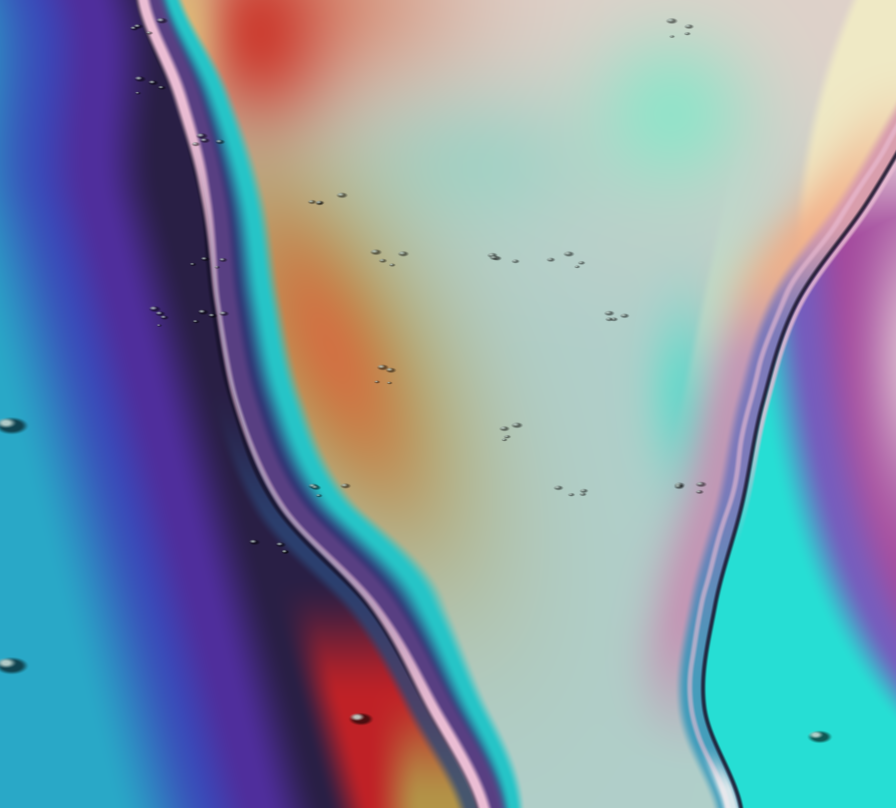
A Shadertoy shader for this background:

```glsl
// Iridescent liquid: two glassy ridges split the canvas into three colour fields.
// Ridges are splines x(y) with signed distances; glows and hashed droplets add detail.

#define KNOTS 9
#define BAND_WIDTH .045
#define BAND_SWELL .03
#define LIP_WIDTH .036
#define DROP_GRID vec2(15, 14)
#define DROP_CHANCE .17
#define DROP_SIZE .0045

const vec3 PINK = vec3(.92, .74, .83), INK = vec3(.09, .07, .17);
const float LEFT[KNOTS] = float[KNOTS](.54, .483, .418, .314, .265, .243, .231, .203, .16);
const float RIGHT[KNOTS] = float[KNOTS](.827, .786, .798, .828, .851, .889, .968, 1.035, 1.1);

vec2 hash2(vec2 p) {
  return fract(sin(p * mat2(127.1, 311.7, 269.5, 183.3)) * 43758.5);
}

float slopeAt(float i) { return hash2(vec2(i, 7)).x * 2. - 1.; }

// Gradient noise along a line
float noise(float x) {
  float i = floor(x), f = x - i;
  return mix(slopeAt(i) * f, slopeAt(i + 1.) * (f - 1.), f * f * (3. - 2. * f));
}

float spline(float k[KNOTS], float y) {
  float s = y * float(KNOTS - 1);
  int i = clamp(int(floor(s)), 0, KNOTS - 2);
  float t = s - float(i), a = k[max(i - 1, 0)], b = k[i], c = k[i + 1], d = k[min(i + 2, KNOTS - 1)];
  return b + .5 * t * (c - a + t * (2. * a - 5. * b + 4. * c - d + t * (3. * (b - c) + d - a)));
}

// Signed distance in canvas heights, positive to the right
float ridge(float k[KNOTS], vec2 p, float aspect) {
  float slope = aspect * (spline(k, p.y + .01) - spline(k, p.y - .01)) / .02;
  return aspect * (p.x - spline(k, p.y)) / sqrt(1. + slope * slope);
}

float above(float edge, float soft, float x) { return smoothstep(edge - soft, edge + soft, x); }
float below(float edge, float soft, float x) { return 1. - above(edge, soft, x); }
float stroke(float d, float w) { return below(w, .5 * w + .7 / iResolution.y, abs(d)); }
void tint(inout vec3 c, float r, float g, float b, float a) { c = mix(c, vec3(r, g, b), a); }

float glow(vec2 p, float x, float y, float rx, float ry) {
  vec2 q = (p - vec2(x, y)) / vec2(rx, ry);
  return exp(-dot(q, q));
}

vec3 leftField(vec2 p) {
  float t = p.x - .284 + .24 * p.y - .05 * above(.87, .12, p.y);
  vec3 c = vec3(.16, .66, .78);
  tint(c, .23, .28, .72, above(-.1, .06, t));
  tint(c, .31, .18, .61, above(-.03, .03, t));
  tint(c, .16, .12, .27, above(.045, .035, t));
  tint(c, .75, .13, .15, above(.105, .025, t) * below(.21, .08, p.y));
  tint(c, .7, .58, .28, above(.44, .03, p.x) * below(.08, .08, p.y));
  return c;
}

vec3 middleField(vec2 p, float d) {
  vec3 c = vec3(.69, .81, .79);
  tint(c, .87, .82, .79, above(.8, .25, p.y + .25 * (p.x - .6)));
  tint(c, .56, .83, .77, .6 * glow(p, .53, .8, .14, .09));
  tint(c, .54, .9, .79, .85 * glow(p, .75, .86, .09, .1));
  // Warm glows
  vec2 lean = p + vec2(.33 * (p.y - .55), 0);
  tint(c, .71, .6, .3, glow(lean, .375, .56, .13, .27));
  tint(c, .83, .43, .26, .9 * glow(lean, .375, .57, .06, .15));
  tint(c, .84, .56, .46, .9 * glow(p, .36, 1., .15, .12));
  tint(c, .8, .25, .2, glow(p, .29, .96, .075, .11));
  tint(c, .87, .72, .46, glow(p, .205, .95, .035, .12));
  // Turquoise fold and cream facet
  tint(c, .35, .87, .8, .85 * glow(p, .765, .51, .04, .1));
  float fold = p.x - .66 - .19 * p.y, lift = max(p.y - .68, 0.);
  tint(c, .76, .9, .8, .65 * above(.006, .006, fold) * glow(p, .81, .61, .06, .12));
  tint(c, .95, .93, .77, .85 * above(.892, .008, p.x - .6 * lift * lift) * above(.69, .07, p.y));
  // Blush beside the right ridge
  float warm = above(.61, .07, p.y), blush = glow(vec2(d, 0), -.035, 0., .045, 1.);
  tint(c, .78 + .18 * warm, .54 + .12 * warm, .69 - .19 * warm,
       .8 * blush * above(.14, .11, p.y) * below(.82, .12, p.y));
  return c;
}

vec3 rightField(vec2 p) {
  float t = p.x - .855 - .145 * exp(4.5 * (.15 - p.y));
  vec3 c = vec3(.15, .87, .83);
  tint(c, .46, .36, .74, above(-.005, .03, t));
  tint(c, .63, .27, .61, above(.05, .03, t));
  tint(c, .85, .72, .8, max(glow(p, 1.02, .56, .05, .17), above(.75, .07, p.y)));
  return c;
}

void leftRidge(inout vec3 c, float d, float y) {
  float s = d / (BAND_WIDTH + BAND_SWELL * sin(3.14 * y)), wobble = .004 * noise(y * 9.);
  float start = above(0., .05, s), shine = .3 + .7 * smoothstep(.12, .4, abs(y - .48));
  tint(c, .17, .28, .47, .8 * above(-.027, .008, d) * below(0., .004, d) * below(.43, .1, y));
  tint(c, .15, .77, .78, start * below(.98, .14, s));
  tint(c, .19, .2, .45, start * below(.55, .22, s));
  tint(c, .45, .28, .55, .6 * stroke(d - .012, .012));
  c = mix(c, INK, .8 * stroke(d + .006 + wobble, .003));
  c = mix(c, PINK, (.35 + .65 * shine) * stroke(d - wobble, .002 + .005 * shine));
}

void rightRidge(inout vec3 c, float d, float y) {
  vec3 glass = mix(vec3(.22, .6, .73), vec3(.46, .46, .73), above(.28, .16, y));
  tint(glass, .84, .6, .68, above(.66, .08, y));
  c = mix(c, glass, .9 * above(-.8 * LIP_WIDTH, .2 * LIP_WIDTH, d) * below(0., .003, d));
  c = mix(c, PINK, .6 * stroke(d + .016 + .012 * noise(y * 11.), .003));
  tint(c, .95, .95, .95, .85 * stroke(d + .012, .009) * below(.05, .03, y));
  c = mix(c, PINK, .8 * stroke(d - .005, .003) * above(.4, .1, y));
  c = mix(c, INK, .85 * stroke(d, .0025));
}

// Dark bead with a small glint
void bead(inout vec3 c, vec2 q, float size, float a) {
  q *= vec2(.65, 1.25) / size;
  float soft = .25 + .7 / (size * iResolution.y);
  c *= 1. - .6 * a * below(1., soft, length(q));
  tint(c, .85, .93, .9, .8 * a * below(.5, soft, length(q - vec2(-.4, .4))));
}

void scatter(inout vec3 c, vec2 p, vec2 scale) {
  vec2 cell = floor(p * DROP_GRID);
  float a = .8 * step(hash2(cell + 5.).x, DROP_CHANCE) * below(.85, .02, p.x) * above(.28, .02, p.y);
  for (float i = 0.; i < 4.; i++) {
    vec2 h = hash2(cell + 17. * i + 17.), center = (cell + vec2(.2, .35) + vec2(.6, .3) * h) / DROP_GRID;
    bead(c, (p - center) * scale, DROP_SIZE * (.35 + .5 * h.y), a);
  }
  for (float i = 0.; i < 2.; i++) {
    bead(c, (p - vec2(.013, .473 - .297 * i)) * scale, .011, 1.);
    bead(c, (p - vec2(.403 + .512 * i, .11 - .022 * i)) * scale, .008, 1.);
  }
}

void mainImage(out vec4 fragColor, in vec2 fragCoord) {
  vec2 p = fragCoord / iResolution.xy;
  float aspect = iResolution.x / iResolution.y, px = 1. / iResolution.y;
  float dLeft = ridge(LEFT, p, aspect), dRight = ridge(RIGHT, p, aspect);
  vec3 c = mix(leftField(p), middleField(p, dRight), above(0., px, dLeft));
  c = mix(c, rightField(p), above(0., px, dRight));
  leftRidge(c, dLeft, p.y);
  rightRidge(c, dRight, p.y);
  scatter(c, p, vec2(aspect, 1));
  fragColor = vec4(c, 1);
}
```
